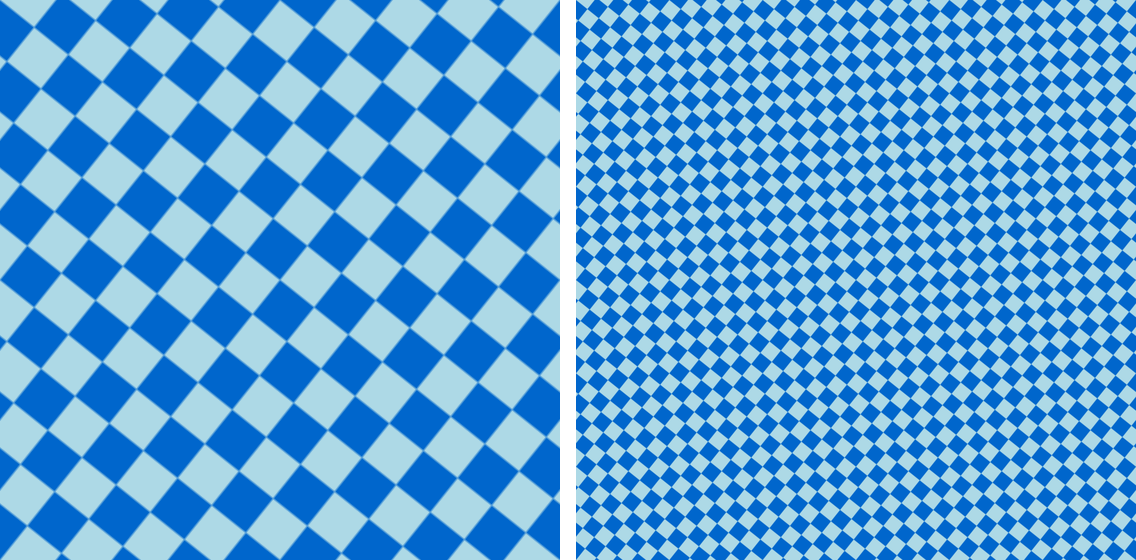
Left, the tile; right, the same tile 3 across and 3 down.
This pattern is drawn by a WebGL 1 fragment shader. Its source:

```glsl
precision highp float;

// Two-colour checkerboard, tilted by a whole-number lattice vector so it tiles.
// Each axis gives a soft alternating sign; the product of the two signs
// chooses the colour of the square.

uniform vec2 u_resolution;

// Lattice steps crossed along one canvas edge; their even sum keeps parity.
const vec2 LATTICE = vec2(10.0, 8.0);
const float EDGE_HALF_WIDTH = 0.0022; // in canvas units

const vec3 DEEP_BLUE = vec3(0.0, 0.4, 0.8);
const vec3 PALE_BLUE = vec3(0.68, 0.85, 0.90);

// Signed distance to the nearest grid line, positive in even cells.
float stripeDistance(float coord) {
  return 0.5 - abs(mod(coord + 0.5, 2.0) - 1.0);
}

// Alternating -1 / +1 stripes with a linear ramp at each line.
float softStripe(float coord, float halfWidth) {
  return clamp(stripeDistance(coord) / halfWidth, -1.0, 1.0);
}

// Canvas position to checker cells: rotation and scale in one step.
vec2 toCells(vec2 p, vec2 lattice) {
  return vec2(lattice.x * p.x - lattice.y * p.y,
              lattice.y * p.x + lattice.x * p.y);
}

// 0 on one set of squares, 1 on the other.
float checker(vec2 cell, float halfWidth) {
  float parity = softStripe(cell.x, halfWidth) * softStripe(cell.y, halfWidth);
  return 0.5 + 0.5 * parity;
}

void main() {
  vec2 p = gl_FragCoord.xy / u_resolution;
  float pixel = 1.0 / min(u_resolution.x, u_resolution.y);

  // Keep the edge at least one pixel wide, measured in cells.
  float halfWidth = max(EDGE_HALF_WIDTH, 0.5 * pixel) * length(LATTICE);
  float pale = checker(toCells(p, LATTICE), halfWidth);

  gl_FragColor = vec4(mix(DEEP_BLUE, PALE_BLUE, pale), 1.0);
}
```
